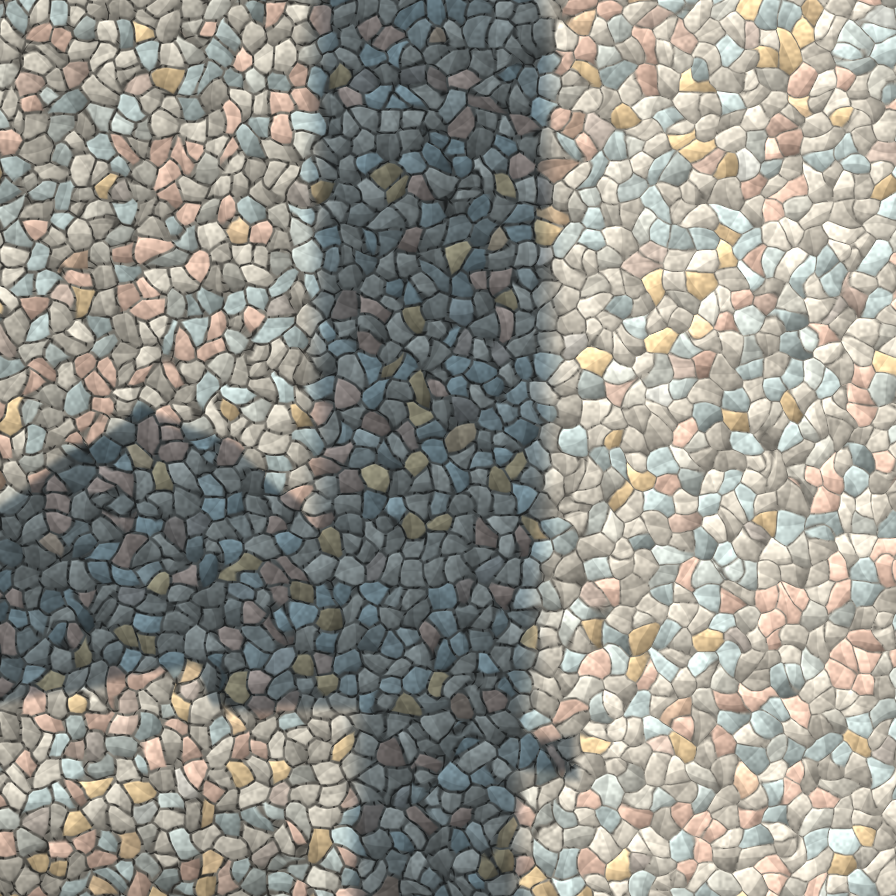
Give the GLSL for this texture, as a three.js fragment shader.

```glsl
varying vec2 vUv;

const float STONES = 40.0;        // stones across the canvas
const float CHIPS = 67.0;         // small chips lying in the gaps
const float GRAIN = 260.0;        // mineral speckle
const vec3 SUNLIT_LEFT = vec3(0.735, 0.715, 0.665);
const vec3 SUNLIT_RIGHT = vec3(0.845, 0.815, 0.755);
const vec3 SHADE_TINT = vec3(0.55, 0.61, 0.665);
const vec3 PINK = vec3(1.09, 0.96, 0.93);
const vec3 BLUE = vec3(0.90, 1.00, 1.06);
const vec3 OCHRE = vec3(1.10, 1.00, 0.84);
const vec2 LIGHT = vec2(-0.55, 0.83);

float hash(vec2 p) {
  return fract(sin(dot(p, vec2(127.1, 311.7))) * 43758.545);
}

vec2 hash2(vec2 p) {
  return vec2(hash(p), hash(p + 37.3));
}

float valueNoise(vec2 p) {
  vec2 i = floor(p), f = fract(p);
  f = f * f * (3.0 - 2.0 * f);
  return mix(mix(hash(i), hash(i + vec2(1.0, 0.0)), f.x),
             mix(hash(i + vec2(0.0, 1.0)), hash(i + 1.0), f.x), f.y);
}

// Cellular noise with a turned, stretched metric per cell.
// Returns offset from the stone centre, distance to its rim, and its id.
vec4 gravel(vec2 p) {
  p += 0.10 * sin(p.yx * 2.3 + 1.7 * sin(p * 0.9));
  vec2 cell = floor(p), offset = vec2(0.0);
  float nearest = 9.0, second = 9.0, id = 0.0;
  for (int j = -1; j <= 1; j++) {
    for (int i = -1; i <= 1; i++) {
      vec2 c = cell + vec2(float(i), float(j));
      vec2 r = p - c - 0.5 - 0.85 * (hash2(c) - 0.5);
      float turn = 6.283 * hash(c + 11.9);
      float stretch = mix(1.0, 1.4, hash(c + 5.3));
      vec2 q = mat2(cos(turn), sin(turn), -sin(turn), cos(turn)) * r;
      q *= vec2(stretch, 1.0 / stretch);
      float d = mix(length(q), max(abs(q.x), abs(q.y)), 0.35);
      if (d < nearest) {
        second = nearest;
        nearest = d;
        offset = r;
        id = hash(c + 71.7);
      } else {
        second = min(second, d);
      }
    }
  }
  return vec4(offset, second - nearest, id);
}

// Brightness of one stone: own tone, tilted facet, worn rim.
float stoneTone(vec4 s) {
  float tone = mix(0.80, 1.14, fract(s.w * 17.3));
  float angle = 6.283 * fract(s.w * 53.1);
  float ridge = dot(s.xy, vec2(cos(angle), sin(angle)));
  float facet = smoothstep(-0.04, 0.04, ridge + 0.1) - 0.5;
  return tone + 0.13 * facet + 0.22 * dot(s.xy, LIGHT);
}

vec3 stoneTint(float id) {
  float kind = fract(id * 29.7);
  vec3 tint = mix(vec3(1.0), BLUE, smoothstep(0.35, 0.6, kind));
  tint = mix(tint, PINK, smoothstep(0.70, 0.78, kind));
  return mix(tint, OCHRE, smoothstep(0.90, 0.94, kind));
}

float box(vec2 p, vec2 halfSize) {
  vec2 d = abs(p) - halfSize;
  return length(max(d, 0.0)) + min(max(d.x, d.y), 0.0);
}

// Upright band, broad peaked shape at left, small stub at right.
float shadow(vec2 p) {
  float left = mix(0.397, 0.352, smoothstep(0.18, 0.42, p.y));
  float right = 0.578 + 0.035 * smoothstep(0.0, 0.55, p.y);
  float band = smoothstep(-0.020, 0.018, p.x - left)
             * smoothstep(-0.016, 0.018, right - p.x);
  float roof = min(min(0.44 + 0.68 * p.x, 0.604 - 0.38 * p.x), 0.755 - 0.96 * p.x);
  float base = mix(0.212 + 0.21 * p.x, 0.208, smoothstep(0.212, 0.242, p.x));
  float peak = smoothstep(-0.006, 0.008, min(roof - p.y, p.y - base))
             * smoothstep(0.47, 0.40, p.x);
  float stub = smoothstep(0.007, -0.007, box(p - vec2(0.60, 0.157), vec2(0.042, 0.022)));
  return max(max(band, peak), stub);
}

void main() {
  vec2 p = vUv;
  vec4 stone = gravel(p * STONES);
  vec4 chip = gravel(p * CHIPS + 19.0);

  // Stone relief nudges the shadow rim
  float shade = shadow(p + 0.009 * (vec2(stone.w, fract(stone.w * 7.1)) - 0.5));
  float rightSide = smoothstep(0.50, 0.74, p.x);
  float openGap = mix(0.085, 0.025, rightSide * (1.0 - shade));
  float solid = smoothstep(openGap - 0.06, openGap + 0.11, stone.z);
  float chipSolid = smoothstep(0.03, 0.20, chip.z);

  // Ground light
  vec3 ground = mix(SUNLIT_LEFT, SUNLIT_RIGHT, rightSide);
  float drift = sin(p.x * 9.0 + 2.0 * sin(p.y * 5.0)) * sin(p.y * 8.0 + 1.3);
  ground *= 1.0 + 0.025 * drift;
  ground *= 1.0 - 0.15 * smoothstep(0.13, 0.06, p.y) * smoothstep(0.42, 0.25, p.x);
  ground *= mix(vec3(1.0), SHADE_TINT, shade);

  // Chips, then the larger stones above them
  float gapLight = mix(0.30, 0.50, rightSide * (1.0 - shade));
  vec3 color = ground * mix(gapLight, 0.72 * stoneTone(chip), chipSolid * 0.7);
  vec3 face = ground * stoneTone(stone) * stoneTint(stone.w);
  face *= 1.0 + 0.10 * smoothstep(0.30, 0.12, stone.z) * dot(normalize(stone.xy + 0.001), LIGHT);
  color = mix(color, face, solid);

  // Mineral speckle
  float grain = valueNoise(p * GRAIN) + 0.5 * valueNoise(p * GRAIN * 0.47 + 8.0) - 0.75;
  color *= 1.0 + 0.20 * grain;
  gl_FragColor = vec4(clamp(color, 0.0, 1.0), 1.0);
}
```
